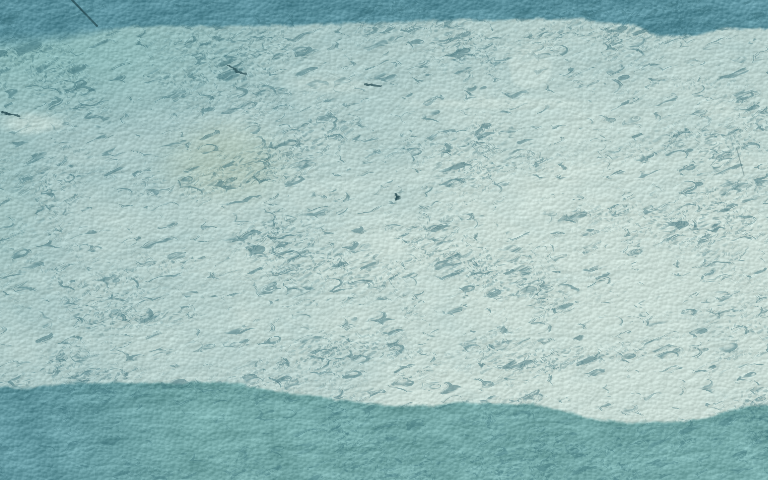
A Shadertoy shader for this texture:

```glsl
// Weathered plaster wall: pale rough field between two ragged teal painted bands.
#define PALE vec3(0.785, 0.858, 0.832)
#define COOL vec3(0.650, 0.768, 0.765)
#define TEAL vec3(0.465, 0.665, 0.662)
#define DEEP vec3(0.350, 0.560, 0.610)
#define INK vec3(0.200, 0.400, 0.440)
#define OCHRE vec3(0.670, 0.755, 0.695)
#define GRAIN 135.0
#define RELIEF 0.105
#define FLECKS 0.46

vec2 hash2(vec2 p) {
    vec3 q = fract(p.xyx * vec3(0.1031, 0.1030, 0.0973));
    q += dot(q, q.yzx + 33.33);
    return fract((q.xx + q.yz) * q.zy);
}

// Distance to the nearest scattered point.
float cells(vec2 p) {
    vec2 id = floor(p), f = fract(p);
    float d = 4.0;
    for (int j = -1; j <= 1; j++)
    for (int i = -1; i <= 1; i++) {
        vec2 o = vec2(i, j);
        vec2 r = o + hash2(id + o) - f;
        d = min(d, dot(r, r));
    }
    return sqrt(d);
}

// Layered, warped sines, roughly -1 to 1.
float sines(vec2 p) {
    float sum = 0.0, amp = 0.6;
    for (int i = 0; i < 5; i++) {
        p = mat2(0.8, 0.6, -0.6, 0.8) * p * 1.7 + 0.8 * sin(p.yx * 1.3) + 2.1;
        sum += amp * sin(p.x) * cos(p.y);
        amp *= 0.68;
    }
    return sum;
}

float height(vec2 p) {
    return cells(p * GRAIN * vec2(0.75, 1.0)) + 0.7 * cells(p * GRAIN * vec2(0.33, 0.5) + 7.0)
        + 0.45 * sines(p * vec2(28.0, 42.0));
}

// Soft-edged ellipse; a larger hardness gives a crisper rim.
float blot(vec2 p, vec2 centre, vec2 radius, float hardness) {
    return 1.0 - smoothstep(hardness, 1.0, length((p - centre) / radius));
}

float scratch(vec2 p, vec2 a, vec2 b, float width) {
    vec2 ab = b - a;
    float d = length(p - a - ab * clamp(dot(p - a, ab) / dot(ab, ab), 0.0, 1.0));
    return 1.0 - smoothstep(width * 0.3, width * 1.4, d);
}

float upperEdge(float x) {
    return 0.910 + 0.036 * smoothstep(0.0, 0.20, x) + 0.014 * smoothstep(0.30, 0.65, x)
        - 0.012 * smoothstep(0.75, 0.83, x) - 0.023 * smoothstep(0.825, 0.855, x)
        + 0.014 * smoothstep(0.90, 0.945, x);
}

float lowerEdge(float x) {
    return 0.192 + 0.011 * smoothstep(0.0, 0.13, x) - 0.047 * smoothstep(0.26, 0.52, x)
        + 0.004 * smoothstep(0.54, 0.61, x) - 0.038 * smoothstep(0.66, 0.81, x)
        + 0.036 * smoothstep(0.88, 1.0, x);
}

void mainImage(out vec4 fragColor, in vec2 fragCoord) {
    vec2 uv = fragCoord / iResolution.xy;
    vec2 p = fragCoord / iResolution.y;
    float cloud = sines(p * vec2(3.0, 5.0));
    float mottle = sines(p * vec2(10.0, 19.0) + 4.0);
    float ragged = sines(p * 34.0);
    vec2 q = p + 0.006 * vec2(ragged, mottle);

    // Pale field, cooler and darker toward the left and the top.
    float cool = 0.80 * (1.0 - smoothstep(0.0, 0.70, uv.x + 0.10 * cloud));
    cool += 0.80 * smoothstep(0.50, 0.93, uv.y) * (1.0 - 0.35 * uv.x);
    vec3 col = mix(PALE, COOL, clamp(cool + 0.16 * mottle, 0.0, 1.2));
    col = mix(col, TEAL + 0.04, 0.65 * blot(q, vec2(0.10, 0.90), vec2(0.62, 0.20), 0.0));
    col = mix(col, TEAL, 0.22 * blot(q, vec2(0.0, 0.58), vec2(0.16, 0.38), 0.0));
    col = mix(col, OCHRE, 0.60 * blot(q, vec2(0.47, 0.66), vec2(0.18, 0.11), 0.2));
    col = mix(col, COOL, 0.30 * blot(q, vec2(0.78, 0.72), vec2(0.17, 0.13), 0.0));

    // Worn pale patches.
    float worn = 0.50 * blot(q, vec2(1.105, 0.858), vec2(0.052, 0.048), 0.7);
    worn += 0.55 * blot(q, vec2(1.05, 0.783), vec2(0.25, 0.017), 0.3);
    worn += 0.60 * blot(q, vec2(1.12, 0.567), vec2(0.055, 0.026), 0.5);
    worn += 0.65 * blot(q, vec2(0.07, 0.745), vec2(0.09, 0.032), 0.3);
    worn += 0.45 * blot(q, vec2(1.50, 0.768), vec2(0.07, 0.022), 0.3);
    worn += 0.40 * blot(q, vec2(0.69, 0.825), vec2(0.11, 0.026), 0.3);
    worn = min(worn, 0.8);
    col = mix(col, PALE + 0.01, worn);

    // Painted bands with ragged rims.
    float rim = 0.0035 * ragged + 0.002 * mottle;
    float softness = mix(0.030, 0.005, smoothstep(0.0, 0.18, uv.x));
    float top = smoothstep(-softness, softness, uv.y - upperEdge(uv.x) + rim);
    float base = smoothstep(-0.005, 0.005, lowerEdge(uv.x) + rim - uv.y);
    float band = max(top, base);
    col = mix(col, DEEP + 0.03 * mottle, top);
    vec3 paint = mix(TEAL, DEEP, 0.70 * (1.0 - smoothstep(0.0, 0.30, uv.x)));
    float rimShade = base * (1.0 - smoothstep(0.0, 0.03, lowerEdge(uv.x) - uv.y));
    col = mix(col, paint + 0.03 * mottle - 0.035 * rimShade, base);

    // Side-lit grit and horizontal fibres.
    col += RELIEF * (height(p) - height(p + vec2(0.0022, -0.0028)));
    float fibre = sines(q * vec2(17.0, 75.0) + 3.0);
    col += fibre * mix(0.014, 0.042, band);

    // Torn hairline pits: broken slivers, thicker where the wear gathers.
    float wear = 0.5 + 0.5 * sines(p * vec2(6.0, 12.0) + 9.0);
    float sliver = sines(p * vec2(33.0, 70.0) + 1.5 * cells(p * vec2(26.0, 52.0)));
    float pits = smoothstep(0.30, 0.95, sliver + 0.50 * (wear - 0.5));
    col = mix(col, INK, FLECKS * pits * (1.0 - worn) * mix(1.0, 0.75, band));
    float crumbs = 1.0 - smoothstep(0.10, 0.42, cells(p * vec2(62.0, 98.0) + 1.2 * ragged));
    col = mix(col, INK, 0.30 * crumbs * smoothstep(0.35, 0.9, wear) * (1.0 - worn));

    // Individual gouges, broken up by the grain.
    vec2 g = q + 0.004 * vec2(fibre, sliver);
    float cut = scratch(p, vec2(0.150, 1.0), vec2(0.202, 0.946), 0.0024);
    cut += scratch(g, vec2(0.468, 0.866), vec2(0.510, 0.850), 0.0022);
    cut += scratch(g, vec2(0.760, 0.828), vec2(0.792, 0.825), 0.0026);
    cut += scratch(g, vec2(0.010, 0.766), vec2(0.040, 0.761), 0.0028);
    cut += scratch(g, vec2(0.826, 0.600), vec2(0.830, 0.592), 0.0030);
    cut += 0.4 * scratch(p, vec2(1.535, 0.690), vec2(1.550, 0.635), 0.0014);
    col = mix(col, INK * 0.7, min(cut, 1.0) * (0.75 + 0.2 * ragged));

    fragColor = vec4(clamp(col, 0.0, 1.0), 1.0);
}
```
